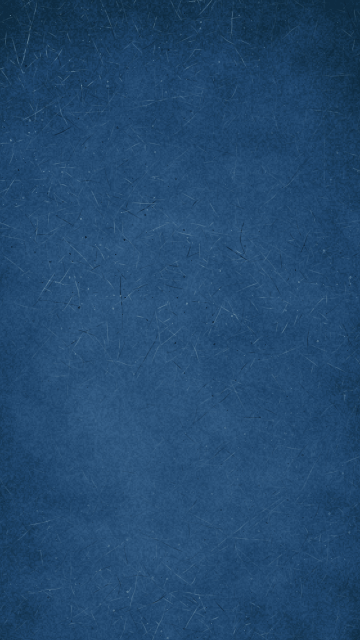
A Shadertoy shader for this texture:

```glsl
// Worn navy-blue board: soft dark edges, cloudy stains, fine grain, hairline scratches and specks.

const vec3 DEEP_BLUE  = vec3(0.065, 0.190, 0.290);
const vec3 MID_BLUE   = vec3(0.115, 0.268, 0.422);
const vec3 LIGHT_BLUE = vec3(0.180, 0.340, 0.498);
const vec3 CHALK      = vec3(0.440, 0.570, 0.650);
const vec3 SOOT       = vec3(0.035, 0.110, 0.180);

float hash(vec2 p) {
    vec3 q = fract(vec3(p.xyx) * 0.1031);
    q += dot(q, q.yzx + 33.33);
    return fract((q.x + q.y) * q.z);
}

float noise(vec2 p) {
    vec2 i = floor(p), f = fract(p);
    f = f * f * (3.0 - 2.0 * f);
    return mix(mix(hash(i), hash(i + vec2(1, 0)), f.x),
               mix(hash(i + vec2(0, 1)), hash(i + vec2(1, 1)), f.x), f.y);
}

float fbm(vec2 p) {
    float sum = 0.0, gain = 0.5;
    for (int i = 0; i < 5; i++) {
        sum += gain * noise(p);
        p = mat2(1.6, 1.2, -1.2, 1.6) * p + 17.3;
        gain *= 0.5;
    }
    return sum;
}

// Coverage of a hairline, softened over one pixel.
float hairline(float dist, float halfWidth, float pixel) {
    float soft = max(halfWidth, 0.5 * pixel);
    return (1.0 - smoothstep(0.0, soft + 0.5 * pixel, dist)) * min(1.0, 2.0 * halfWidth / pixel);
}

// One randomly turned, slightly bent scratch per grid cell.
float scratches(vec2 p, float cells, float amount, float seed, float pixel) {
    vec2 home = floor(p * cells);
    float cover = 0.0;
    for (int y = -1; y <= 1; y++)
    for (int x = -1; x <= 1; x++) {
        vec2 id = home + vec2(x, y);
        vec2 key = id + seed;
        if (hash(key + 3.7) > amount) continue;
        vec2 centre = (id + vec2(hash(key), hash(key + 51.3))) / cells;
        float angle = 3.14159 * hash(key + 91.1);
        vec2 along = vec2(cos(angle), sin(angle));
        vec2 d = p - centre;
        vec2 local = vec2(dot(d, along), dot(d, vec2(-along.y, along.x)));
        float reach = mix(0.25, 0.85, hash(key + 23.9)) / cells;
        float t = local.x / reach;
        float bend = (hash(key + 67.7) - 0.5) * 0.16 * reach * t * t;
        float wobble = (noise(vec2(local.x * 35.0, key.x + key.y * 7.0)) - 0.5) * 0.004;
        float line = hairline(abs(local.y - bend - wobble), 0.0014, pixel);
        float taper = 1.0 - smoothstep(0.3, 1.0, abs(t));
        float broken = smoothstep(0.2, 0.7, noise(vec2(local.x * 110.0, dot(key, vec2(3.1, 5.7)))));
        float strength = mix(0.25, 1.0, pow(hash(key + 12.4), 3.0));
        cover = max(cover, line * taper * mix(0.2, 1.0, broken) * strength);
    }
    return cover;
}

// Small flecks scattered one per chosen cell.
float specks(vec2 p, float cells, float amount, float seed, float pixel) {
    vec2 id = floor(p * cells);
    vec2 key = id + seed;
    vec2 centre = (id + 0.3 + 0.4 * vec2(hash(key), hash(key + 31.0))) / cells;
    float radius = mix(0.0010, 0.0032, pow(hash(key + 77.0), 5.0));
    float ragged = length(p - centre) + 0.002 * (noise(p * 300.0) - 0.5);
    float fleck = 1.0 - smoothstep(radius - 0.5 * pixel, radius + 0.5 * pixel, ragged);
    return fleck * step(hash(key + 5.5), amount) * mix(0.3, 1.0, hash(key + 43.0));
}

// Brightness of the bare board: vignette plus stains and grain.
float boardTone(vec2 uv, vec2 p) {
    vec2 q = abs(uv - vec2(0.5, 0.43)) * 2.0;
    float edge = 0.36 * pow(q.x, 3.0) + 0.48 * pow(q.y, 2.8);
    float stains = 0.55 * (fbm(p * 2.6 + 4.0) - 0.48) + 0.48 * (fbm(p * 13.0) - 0.48);
    float grain = 0.38 * (noise(p * 280.0) - 0.5) + 0.20 * (noise(p * 120.0) - 0.5);
    return 0.84 - edge + stains + grain;
}

vec3 boardColour(float tone) {
    vec3 low = mix(DEEP_BLUE, MID_BLUE, clamp(tone * 2.0, -0.2, 1.0));
    return low + (LIGHT_BLUE - MID_BLUE) * clamp(tone * 2.0 - 1.0, 0.0, 1.5);
}

void mainImage(out vec4 fragColor, in vec2 fragCoord) {
    vec2 uv = fragCoord / iResolution.xy;
    vec2 p = fragCoord / iResolution.x;
    float pixel = 1.0 / iResolution.x;

    vec3 colour = boardColour(boardTone(uv, p));

    // Wear gathers in patches, mostly in the upper half and at the foot.
    float zone = 0.5 + 0.5 * smoothstep(0.3, 0.6, uv.y) + 0.4 * smoothstep(0.22, 0.05, uv.y);
    float wear = zone * mix(0.45, 1.3, smoothstep(0.3, 0.65, fbm(p * 3.5 + 9.0)));

    float light = 0.60 * scratches(p, 4.0, 0.80, 11.0, pixel);
    light += 0.55 * scratches(p, 6.0, 0.85, 140.0, pixel);
    light += 0.50 * scratches(p, 11.0, 0.90, 270.0, pixel);
    light += 0.45 * scratches(p, 17.0, 0.85, 330.0, pixel);
    light += 0.45 * scratches(p, 27.0, 0.80, 390.0, pixel);
    light += 0.60 * specks(p, 55.0, 0.15, 510.0, pixel);
    float dark = 0.55 * scratches(p, 8.0, 0.80, 630.0, pixel);
    dark += 0.50 * scratches(p, 19.0, 0.80, 690.0, pixel);
    dark += 0.70 * specks(p, 48.0, 0.12, 750.0, pixel);

    colour = mix(colour, SOOT, clamp(dark * wear, 0.0, 0.8));
    colour = mix(colour, CHALK, clamp(light * wear, 0.0, 0.8));
    fragColor = vec4(colour, 1.0);
}
```
